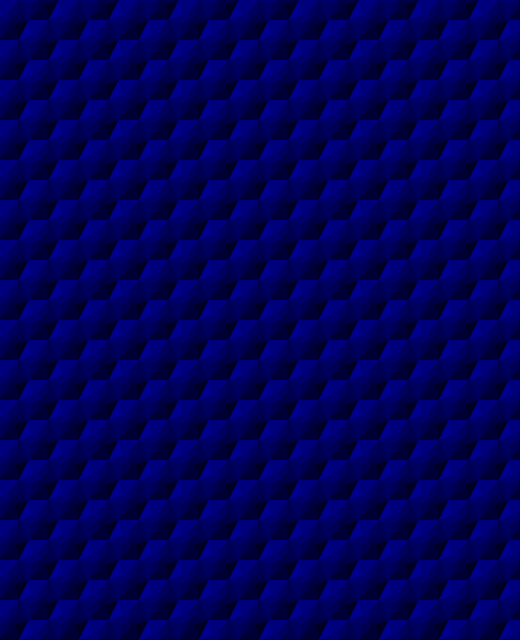
Reproduce this pattern procedurally as a Shadertoy shader.

```glsl
// Navy relief of interlocking flat-topped hexagonal studs, each cut like a gem.
// Every stud has six edge facets, six corner facets and a shallow six-sided
// crown; lighting from the upper left leaves mid-blue bands rising to the right.

const float PI = 3.14159265;
const float APOTHEM = 0.5;
const float CROWN = 0.46;   // crown radius as a share of the apothem

// Offset from the centre of the nearest hexagon; rows are one unit apart.
vec2 hexOffset(vec2 p) {
    vec2 period = vec2(sqrt(3.0), 1.0);
    vec2 a = mod(p + 0.5 * period, period) - 0.5 * period;
    vec2 b = mod(p, period) - 0.5 * period;
    return dot(a, a) < dot(b, b) ? a : b;
}

vec2 direction(float angle) {
    return vec2(cos(angle), sin(angle));
}

// Blue level of the flat facet that contains offset q.
float facetShade(vec2 q) {
    float sixth = PI / 3.0;
    float angle = atan(q.y, q.x);
    float edgeAngle = (floor(angle / sixth) + 0.5) * sixth;
    float cornerAngle = floor(angle / sixth + 0.5) * sixth;

    // Edge facets are triangles pointing from the rim to the crown.
    vec2 normal = direction(edgeAngle);
    float outward = dot(q, normal);
    float sideways = abs(dot(q, vec2(-normal.y, normal.x)));
    bool onEdge = sideways * sqrt(3.0) * (1.0 - CROWN) < outward - CROWN * APOTHEM;

    // The crown is a hexagon turned by half a sector.
    bool onCrown = dot(q, direction(cornerAngle)) < CROWN * APOTHEM * cos(PI / 6.0);

    // Facets seen side-on to the light are pulled towards the middle blue.
    float facing = onEdge ? edgeAngle : cornerAngle;
    float slope = onEdge ? 1.0 : (onCrown ? 0.48 : 0.6);
    float light = cos(facing - radians(132.0));
    light *= pow(abs(light), 0.4);
    return 0.347 + 0.215 * slope * light;
}

void mainImage(out vec4 fragColor, in vec2 fragCoord) {
    // Average a grid of samples to smooth the facet edges.
    const int GRID = 4;
    float blue = 0.0;
    for (int j = 0; j < GRID; j++) {
        for (int i = 0; i < GRID; i++) {
            vec2 jitter = 0.8 * ((vec2(i, j) + 0.5) / float(GRID) - 0.5);
            vec2 uv = (fragCoord + jitter) / iResolution.xy;
            vec2 p = uv * vec2(26.0 / 3.0, 16.0) - vec2(0.645, 0.0);
            p.x *= sqrt(3.0);
            blue += facetShade(hexOffset(p));
        }
    }
    fragColor = vec4(0.0, 0.0, blue / float(GRID * GRID), 1.0);
}
```
